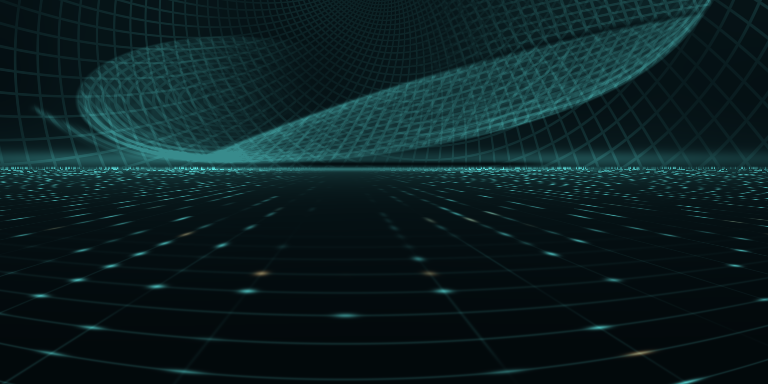
Write a Shadertoy shader that draws this background.

```glsl
const float HORIZON = 0.565;
const float CENTRE = 0.9;
const vec3 NIGHT = vec3(0.014, 0.052, 0.066);
const vec3 TEAL = vec3(0.18, 0.43, 0.42);
const vec3 AMBER = vec3(0.48, 0.36, 0.22);

float hash(vec2 p) {
    vec3 q = fract(p.xyx * vec3(0.1031, 0.1030, 0.0973));
    q += dot(q, q.yzx + 33.33);
    return fract((q.x + q.y) * q.z);
}

float noise(vec2 p) {
    vec2 i = floor(p), f = fract(p);
    f = f * f * (3.0 - 2.0 * f);
    return mix(mix(hash(i), hash(i + vec2(1, 0)), f.x),
               mix(hash(i + vec2(0, 1)), hash(i + 1.0), f.x), f.y);
}

float bell(float x, float width) {
    x /= width;
    return exp(-x * x);
}

// Smooth line on every integer of the coordinate
float gridLine(float x, float width) {
    float blur = fwidth(x);
    float gap = abs(fract(x - 0.5) - 0.5);
    return (1.0 - smoothstep(width, width + blur, gap)) / (1.0 + blur);
}

float net(vec2 q, float width) {
    return max(gridLine(q.x, width), gridLine(q.y, width));
}

// Faint swirling web behind the sheets
float web(vec2 p) {
    vec2 q = p - vec2(0.95, 1.12);
    float turn = atan(q.x, -q.y), reach = log(length(q));
    float mesh = net(15.0 * vec2(turn + 0.5 * reach, reach - 0.3 * turn), 0.035);
    return mesh * (0.08 + 0.2 * noise(p * 5.0)) + 0.07 * noise(p * 4.0 + 9.0);
}

// Large sheet rising to the right, with a ridge and a bright lower rim
float rightWing(vec2 p) {
    float s = max(p.x - 0.65, 0.0), r = p.x - 0.52;
    float bottom = 0.575 + 0.2 * s * s + 0.02 * pow(s, 10.0);
    float slope = 0.4 * s + 0.2 * pow(s, 9.0);
    float ridge = 0.585 + 0.42 * r - 0.1 * r * r;
    float rim = (p.y - bottom) / sqrt(1.0 + slope * slope);
    float crest = p.y - ridge;
    float inside = smoothstep(-0.004, 0.006, rim);
    float body = inside * (1.0 - smoothstep(-0.006, 0.006, crest)) * smoothstep(0.48, 0.62, p.x);
    float across = rim / max(ridge - bottom, 0.04);
    float mesh = net(vec2(p.x * 30.0 - across * 3.0, across * 11.0), 0.08);
    float grain = noise(p * vec2(70.0, 110.0));

    float light = body * (0.2 + 0.24 * mesh + 0.2 * grain * grain);
    light += body * 0.32 * exp(crest / 0.035) * (1.0 - smoothstep(0.8, 1.5, p.x));
    light += 0.3 * bell(crest, 0.006) * smoothstep(0.5, 0.6, p.x) * (1.0 - smoothstep(0.9, 1.3, p.x));

    float veil = inside * smoothstep(0.0, 0.02, crest) * smoothstep(0.95, 1.6, p.x);
    light += veil * (0.13 + 0.28 * net(vec2(p.x * 26.0 + p.y * 9.0, crest * 45.0), 0.07));

    float strands = gridLine(rim * 60.0 + 0.6 * noise(p * 9.0), 0.12);
    float edge = inside * exp(-max(rim, 0.0) / 0.045) * smoothstep(0.85, 1.4, p.x);
    return light + edge * (0.2 + 0.45 * strands);
}

// Rounded shell and slim leaf on the left
float leftShell(vec2 p) {
    vec2 q = (p - vec2(0.6, 0.74)) / vec2(0.4, 0.165);
    float radius = length(q);
    float inside = 1.0 - smoothstep(0.97, 1.02, radius);
    float fade = 1.0 - smoothstep(-0.7, 0.75, q.x);
    float mesh = net(vec2(radius * 12.0, 13.0 * q.x + 5.0 * q.y), 0.08);
    float light = inside * fade * (0.17 + 0.22 * mesh + 0.14 * noise(p * 80.0));

    float lower = smoothstep(0.35, -0.5, q.y) * smoothstep(0.15, -0.4, q.x);
    float strands = gridLine(radius * 16.0 + q.x, 0.15);
    light += inside * lower * smoothstep(0.6, 0.98, radius) * (0.15 + 0.4 * strands);

    float t = clamp((0.52 - p.x) / 0.43, 0.0, 1.0);
    float spine = 0.58 + 0.13 * pow(t, 2.5);
    float thick = 0.008 + 0.03 * t * (1.0 - t);
    float leaf = bell(p.y - spine - thick, thick) * smoothstep(0.07, 0.11, p.x);
    return light + leaf * (1.0 - smoothstep(0.45, 0.62, p.x)) * (0.3 + 0.25 * strands);
}

// Curved perspective grid with glowing crossings
vec3 floorGrid(vec2 p, float depth) {
    float dx = p.x - CENTRE;
    float bent = depth / (1.0 - 0.21 * dx * dx);
    vec2 gap = vec2(0.79 * depth, 0.2257 * pow(bent, 1.3));
    vec2 grid = vec2(dx / gap.x, 14.77 * pow(bent, -0.3) - 0.64);
    vec2 cell = floor(grid + 0.5);
    vec2 offset = (grid - cell) * gap;
    vec2 size = vec2(0.006 + 0.15 * depth * depth, min(0.0065, 0.4 * gap.y));
    vec2 d = offset / size;
    float open = smoothstep(0.0, 0.4, abs(dx) + 2.0 * max(depth - 0.22, 0.0));
    float lit = smoothstep(0.3, 0.95, hash(cell + 40.0)) * open;
    float warm = step(0.86 - 0.06 * p.x, hash(cell + 117.0)) * smoothstep(0.06, 0.2, depth);
    float near = smoothstep(0.12, 0.48, depth);

    float rows = bell(offset.y, 0.0035) * near * 0.28;
    float patches = noise(vec2(cell.x * 7.3, depth * 9.0));
    float columns = bell(offset.x, 0.004 + 0.004 * depth) * patches * open * 0.3;
    columns *= smoothstep(0.03, 0.35, depth) * smoothstep(0.0, 1.5, abs(cell.x));
    vec3 spark = mix(TEAL * 1.25, AMBER, warm) * exp(-dot(d, d)) * lit;
    return spark + TEAL * (rows + columns);
}

void mainImage(out vec4 fragColor, in vec2 fragCoord) {
    vec2 p = fragCoord / iResolution.y;
    p.x *= 2.0 * iResolution.y / iResolution.x;
    float height = p.y - HORIZON;
    float above = smoothstep(-0.003, 0.003, height);

    // Sky sheets and mist
    float sky = web(p) + rightWing(p) + leftShell(p);
    float sides = 0.4 + 0.6 * bell(p.x - 0.35, 0.45) + 0.4 * bell(p.x - 1.5, 0.35);
    sky += sides * (0.5 * bell(height - 0.022, 0.02) + 0.2 * exp(-max(height, 0.0) / 0.07));
    vec3 upper = NIGHT + TEAL * min(sky, 1.15);

    // Reflecting floor
    float depth = max(-height, 0.004);
    float sheen = 0.42 * exp(-depth / 0.035) + 0.14 * exp(-depth / 0.12);
    vec3 lower = NIGHT * mix(0.9, 0.65, smoothstep(0.1, 0.5, depth));
    lower += floorGrid(p, depth) + TEAL * sheen * (0.5 + 0.5 * sides);
    vec3 color = mix(lower, upper, above);

    // Dark slit and bright horizon thread
    float slit = bell(height - 0.008, 0.006) * smoothstep(0.65, 0.85, p.x) * (1.0 - smoothstep(1.3, 1.5, p.x));
    color = mix(color, NIGHT * 0.7, 0.85 * slit);
    float thread = smoothstep(0.1, 0.6, p.x) * (1.0 - smoothstep(1.2, 1.75, p.x));
    color += TEAL * 0.5 * thread * bell(height + 0.006, 0.005);
    fragColor = vec4(color, 1.0);
}
```
